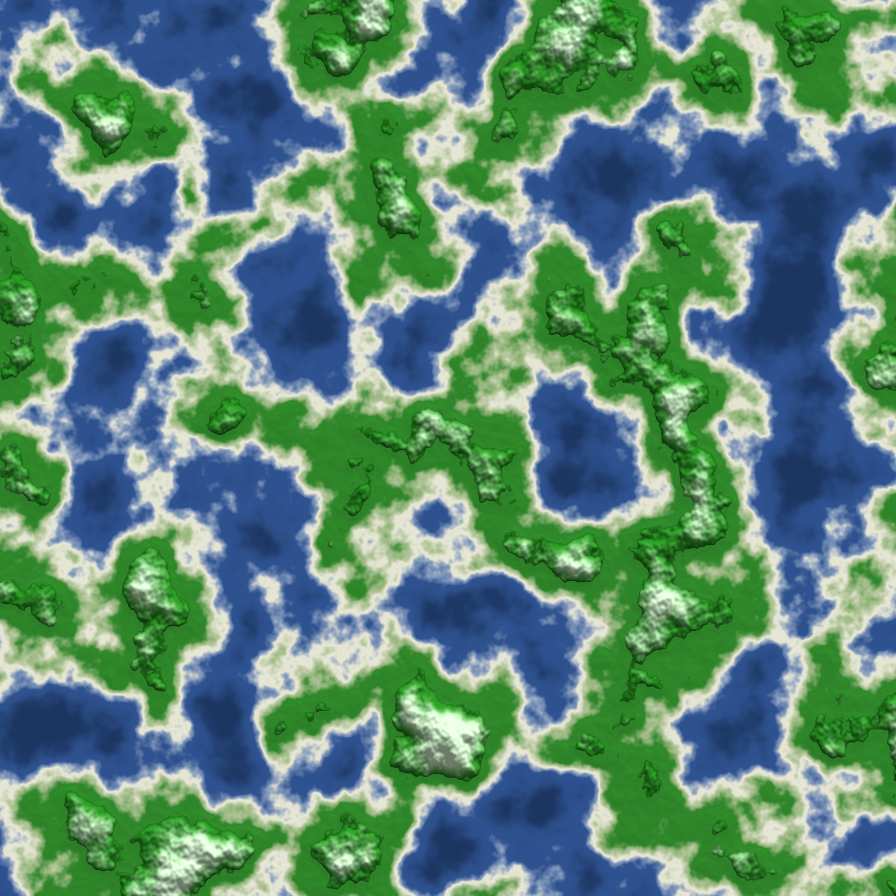
A WebGL 1 fragment shader for this texture:

```glsl
precision highp float;
// Aerial terrain map: blue lakes, pale shores, green lowland and rugged hills.

uniform vec2 u_resolution;

#define SCALE 6.5          // noise cells across the canvas
#define SEED vec2(13.7, 41.3)
#define SHORE -0.22        // height of the palest shore, in standard deviations
#define HILL_LINE 1.15     // height where the hills begin
#define HILL_EDGE 0.30     // darkness of the hill outline
#define RELIEF 1.9         // strength of the hill shading
#define LIGHT_STEP vec2(0.0012, 0.0038)

const vec3 DEEP = vec3(0.11, 0.21, 0.38);
const vec3 WATER = vec3(0.18, 0.32, 0.56);
const vec3 SHALLOW = vec3(0.50, 0.59, 0.73);
const vec3 SAND = vec3(0.90, 0.90, 0.83);
const vec3 SCRUB = vec3(0.64, 0.74, 0.54);
const vec3 GRASS = vec3(0.18, 0.52, 0.16);
const vec3 FOREST = vec3(0.13, 0.47, 0.11);
const vec3 PEAK = vec3(0.76, 0.84, 0.74);

vec2 hash2(vec2 p) {
  vec3 q = fract(p.xyx * vec3(0.1031, 0.1030, 0.0973));
  q += dot(q, q.yzx + 33.33);
  return fract((q.xx + q.yz) * q.zy);
}

float cornerSlope(vec2 cell, vec2 offset) {
  vec2 g = hash2(cell) * 2.0 - 1.0;
  return dot(normalize(g + 0.0001), offset);
}

float gradientNoise(vec2 p) {
  vec2 i = floor(p), f = p - i;
  vec2 w = f * f * f * (f * (f * 6.0 - 15.0) + 10.0);
  vec2 e = vec2(1.0, 0.0);
  float low = mix(cornerSlope(i, f), cornerSlope(i + e, f - e), w.x);
  float high = mix(cornerSlope(i + e.yx, f - e.yx),
                   cornerSlope(i + 1.0, f - 1.0), w.x);
  return mix(low, high, w.y);
}

// Fractal height, scaled to about unit standard deviation
float terrain(vec2 uv) {
  vec2 p = uv * SCALE + SEED;
  float sum = 0.0, amp = 4.0;
  for (int k = 0; k < 6; k++) {
    sum += amp * gradientNoise(p);
    p = mat2(1.6, 1.2, -1.2, 1.6) * p + 17.3;
    amp *= 0.5;
  }
  return sum;
}

// Water, shore and lowland colours by height
vec3 groundColor(float h) {
  vec3 c = mix(DEEP, WATER, smoothstep(-2.3, -1.0, h));
  c = mix(c, SHALLOW, smoothstep(SHORE - 0.62, SHORE - 0.22, h));
  c = mix(c, SAND, smoothstep(SHORE - 0.30, SHORE, h));
  c = mix(c, SCRUB, smoothstep(SHORE + 0.05, SHORE + 0.40, h));
  return mix(c, GRASS, smoothstep(SHORE + 0.34, SHORE + 0.78, h));
}

void main() {
  vec2 uv = gl_FragCoord.xy / min(u_resolution.x, u_resolution.y);
  float h = terrain(uv);
  float slope = h - terrain(uv + LIGHT_STEP);
  vec3 color = groundColor(h);

  // Hills: crisp dark outline, streaked flanks and pale summits
  float hill = smoothstep(HILL_LINE, HILL_LINE + 0.07, h);
  float streak = gradientNoise(uv * vec2(80.0, 30.0) + SEED);
  float patches = gradientNoise(uv * 17.0 - SEED);
  float summit = h + 0.35 * streak + 0.7 * patches;
  vec3 rock = mix(FOREST, PEAK, 0.9 * smoothstep(1.2, 2.35, summit));
  rock *= 1.0 - HILL_EDGE * (1.0 - smoothstep(HILL_LINE, HILL_LINE + 0.28, h));
  rock *= clamp(1.0 + RELIEF * slope, 0.6, 1.35);
  color = mix(color, rock, hill);

  // Faint relief on the open lowland
  float lowland = smoothstep(0.4, 0.8, h) * (1.0 - hill);
  color *= 1.0 + 0.22 * lowland * clamp(slope, -0.4, 0.4);

  gl_FragColor = vec4(clamp(color, 0.0, 1.0), 1.0);
}
```
